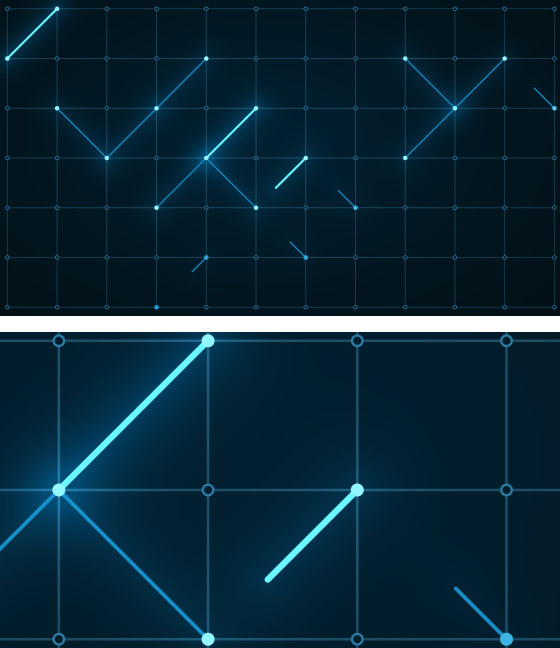
Top, the full canvas; bottom, a detail of the centre.
Write a Shadertoy shader that draws this background.

```glsl
const vec2 GRID = vec2(11.0, 6.0);            // cells across and down
const vec2 GRID_ORIGIN = vec2(0.0232, 0.0278); // in canvas heights
const float PITCH = 0.1574;
const float GRID_HALF_WIDTH = 0.0085;         // widths below are in cells
const float LINK_HALF_WIDTH = 0.0125;
const float PULSE_HALF_WIDTH = 0.021;
const float RING_RADIUS = 0.035;
const float RING_HALF_WIDTH = 0.008;
const float DOT_RADIUS = 0.043;
const float GLOW_FALLOFF = 4.0;

const vec3 EDGE_COLOR = vec3(0.006, 0.062, 0.086);
const vec3 CENTER_COLOR = vec3(0.008, 0.122, 0.185);
const vec3 GRID_COLOR = vec3(0.14, 0.33, 0.43);
const vec3 RING_COLOR = vec3(0.17, 0.48, 0.64);
const vec3 LINK_COLOR = vec3(0.10, 0.60, 0.84);
const vec3 PULSE_COLOR = vec3(0.42, 0.97, 1.0);
const vec3 DOT_COLOR = vec3(0.58, 0.97, 1.0);
const vec3 GLOW_COLOR = vec3(0.0, 0.11, 0.17);

// Box-filtered coverage of a stroke at distance d from its axis
float stroke(float d, float halfWidth, float px) {
    float hi = min(abs(d) + 0.5 * px, halfWidth);
    float lo = max(abs(d) - 0.5 * px, -halfWidth);
    return clamp((hi - lo) / px, 0.0, 1.0);
}

float disc(float d, float radius, float px) {
    return clamp((radius - d) / px + 0.5, 0.0, 1.0);
}

float segmentDistance(vec2 p, vec2 a, vec2 b) {
    vec2 pa = p - a, ba = b - a;
    return length(pa - ba * clamp(dot(pa, ba) / dot(ba, ba), 0.0, 1.0));
}

bool isRising(vec2 cell) {
    return mod(cell.x + cell.y, 2.0) > 0.5;
}

// Links gather along a V-shaped valley, thinned out by layered sines
bool isLinked(vec2 cell) {
    if (any(lessThan(cell, vec2(0.0))) || any(greaterThanEqual(cell, GRID))) return false;
    float x = cell.x - 5.0;
    float valley = 1.7 + 0.5 * abs(x);
    float fan = 1.0 + 2.0 * exp(-4.0 * (x + 2.0) * (x + 2.0));
    if (abs(cell.y - valley) > fan) return false;
    if (isRising(cell)) return cos(1.2566 * (x + 1.5)) > 0.08 * (x - 1.0) - 0.309;
    return 0.9 * cos(1.25 * x) + sin(2.842 * x) > -0.06;
}

void mainImage(out vec4 fragColor, in vec2 fragCoord) {
    float px = 1.0 / (iResolution.y * PITCH);
    vec2 uv = fragCoord / iResolution.xy;
    vec2 g = (fragCoord / iResolution.y - GRID_ORIGIN) / PITCH;

    // Soft central light
    vec2 offset = (uv - vec2(0.47, 0.54)) * vec2(1.75, 1.55);
    float light = exp(-1.8 * dot(offset, offset));
    vec3 base = mix(EDGE_COLOR, CENTER_COLOR, light);

    // Grid lines, ending at the outer nodes
    vec2 node = clamp(round(g), vec2(0.0), GRID);
    vec2 toNode = g - node;
    vec2 outside = max(-g, g - GRID);
    float lineX = stroke(toNode.x, GRID_HALF_WIDTH, px) * disc(outside.y, 0.0, px);
    float lineY = stroke(toNode.y, GRID_HALF_WIDTH, px) * disc(outside.x, 0.0, px);
    vec3 color = mix(base, GRID_COLOR, max(lineX, lineY) * mix(0.6, 0.9, light));

    // Hollow nodes
    float nodeDist = length(toNode);
    color = mix(color, base, disc(nodeDist, RING_RADIUS, px));
    color = mix(color, RING_COLOR, stroke(nodeDist - RING_RADIUS, RING_HALF_WIDTH, px));

    // Diagonal links from the neighbouring cells
    float glow = 0.0, link = 0.0, pulse = 0.0, dot0 = 0.0, dotLight = 0.0;
    for (int j = -1; j <= 1; j++) {
        for (int i = -1; i <= 1; i++) {
            vec2 cell = floor(g) + vec2(i, j);
            if (!isLinked(cell)) continue;
            bool rising = isRising(cell);
            bool bright = rising && cos(1.3 * cell.x) > 0.1 * cell.x;
            bool growing = cell.y < 0.5 || (cell.x > 4.5 && mod(cell.x, 5.0) < 1.5);
            float reach = growing ? (bright ? 0.6 : 0.28 + 0.03 * cell.y) : 1.0;

            vec2 head = cell + (rising ? vec2(1.0) : vec2(1.0, 0.0));
            vec2 tail = cell + (rising ? vec2(0.0) : vec2(0.0, 1.0));
            float d = segmentDistance(g, head, mix(head, tail, reach));
            if (bright) pulse = max(pulse, stroke(d, PULSE_HALF_WIDTH, px));
            else link = max(link, stroke(d, LINK_HALF_WIDTH, px));
            glow += pow(max(1.0 - d, 0.0), GLOW_FALLOFF) * reach * (bright ? 1.2 : 0.55);

            // End dots warm up as the link grows
            float headDot = disc(distance(g, head), DOT_RADIUS, px);
            float tailDot = disc(distance(g, tail), DOT_RADIUS, px);
            tailDot *= (!growing || cell.y < 0.5) ? 1.0 : 0.0;
            dot0 = max(dot0, max(headDot, tailDot));
            float headLight = smoothstep(0.2, 0.6, reach);
            float tailLight = growing ? 0.0 : 1.0;
            dotLight = max(dotLight, max(step(0.001, headDot) * headLight,
                                         step(0.001, tailDot) * tailLight));
        }
    }
    color += GLOW_COLOR * min(glow, 1.6);
    color = mix(color, LINK_COLOR, link * 0.9);
    color = mix(color, PULSE_COLOR, pulse);
    color = mix(color, mix(LINK_COLOR, DOT_COLOR, dotLight), dot0);
    fragColor = vec4(color, 1.0);
}
```
